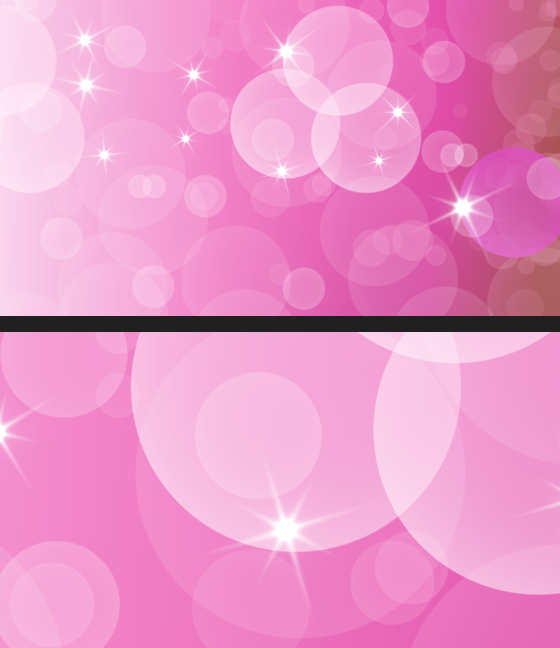
Top, the full canvas; bottom, a detail of the centre.
This background is drawn by a WebGL 2 fragment shader. Its source:

```glsl
#version 300 es
precision highp float;

uniform vec2 u_resolution;
out vec4 outColor;

// Lengths are in canvas heights
const float TAU = 6.28319;
const int STOPS = 6;
const vec3 GRADIENT[STOPS] = vec3[STOPS](
    vec3(0.98, 0.83, 0.93), vec3(0.96, 0.66, 0.85), vec3(0.95, 0.51, 0.78),
    vec3(0.93, 0.40, 0.73), vec3(0.88, 0.30, 0.66), vec3(0.68, 0.33, 0.34));
const vec3 PALE = vec3(1.0, 0.94, 0.98);
const vec3 ROSE = vec3(0.98, 0.64, 0.83);
const vec3 MAGENTA = vec3(0.87, 0.31, 0.76);
const float BIG_RADIUS = 0.174;
const float MEDIUM_RADIUS = 0.067;
const float SMALL_RADIUS = 0.037;
const float CLUSTER_RADIUS = 0.15;
const float FAINT_ALPHA = 0.13;
const float MEDIUM_ALPHA = 0.27;
const float BRIGHT_ALPHA = 0.50;
const int FAINT_COUNT = 18;
const int BUBBLE_COUNT = 54;
const int MEDIUM_COUNT = 15;
const int PAIR_COUNT = 3;
const int STAR_COUNT = 9;
const vec2 LONE_DISC = vec2(0.919, 0.359);   // x as a share of the width
const vec2 MAIN_STAR = vec2(0.827, 0.343);

vec2 hash2(float n) {
    return fract(sin(vec2(n * 127.1 + 11.7, n * 269.5 + 3.3)) * 43758.5);
}

// Evenly spread points with some jitter
vec2 scatter(int i, vec2 seed) {
    float n = float(i);
    return fract(seed + n * vec2(0.7549, 0.5698) + 0.12 * hash2(n + seed.x * 91.0));
}

vec3 background(vec2 uv) {
    float t = clamp(uv.x + 0.08 * uv.x * (0.6 - uv.y), 0.0, 1.0) * float(STOPS - 1);
    int i = min(int(t), STOPS - 2);
    vec3 color = mix(GRADIENT[i], GRADIENT[i + 1], t - float(i));
    float shade = (1.0 - uv.y) * (1.0 - uv.y) * smoothstep(0.3, 0.7, uv.x);
    return color * (1.0 - 0.07 * shade);
}

// Soft-edged disc, a little denser towards its rim
float disc(vec2 offset, float radius) {
    float d = length(offset);
    float pixel = 1.0 / u_resolution.y;
    float rim = min(d / radius, 1.0);
    return (1.0 - smoothstep(-pixel, pixel, d - radius)) * mix(0.72, 1.0, rim * rim * rim);
}

// Glowing core with tapering rays of uneven length
float star(vec2 offset, float size, float turn) {
    float d = length(offset) / size;
    float light = 1.1 * exp(-d * d * 130.0) + 0.45 * exp(-d * 8.0);
    for (int i = 0; i < 4; i++) {
        float angle = turn + float(i) * TAU / 8.0;
        vec2 dir = vec2(cos(angle), sin(angle));
        float reach = size * (i % 2 == 0 ? 1.0 : 0.65);
        float along = abs(dot(offset, dir)) / reach;
        float across = abs(dot(offset, vec2(-dir.y, dir.x))) / size;
        float taper = max(1.0 - along, 0.0);
        float width = 0.008 + 0.024 * taper;
        light += 0.75 * taper * taper * exp(-across * across / (width * width));
    }
    return min(light, 1.0);
}

void main() {
    vec2 p = gl_FragCoord.xy / u_resolution.y;
    float aspect = u_resolution.x / u_resolution.y;
    vec2 span = vec2(aspect, 1.0);
    vec3 color = background(p / span);

    // Large faint discs, crowding the lower part
    for (int i = 0; i < FAINT_COUNT; i++) {
        vec2 c = scatter(i, vec2(0.13, 0.31));
        c.y = pow(c.y, 1.5) * 1.15 - 0.12;
        color = mix(color, PALE, FAINT_ALPHA * disc(p - c * span, BIG_RADIUS));
    }

    // Little bubbles, crowding the right side
    for (int i = 0; i < BUBBLE_COUNT; i++) {
        vec2 h = hash2(float(i) + 40.0);
        vec2 k = hash2(float(i) + 140.0);
        vec2 c = vec2(1.0 - 0.95 * pow(h.x, 2.5), h.y);
        float bubble = disc(p - c * span, mix(0.022, 0.066, k.x));
        color = mix(color, mix(ROSE, PALE, 1.0 - c.x), mix(0.08, 0.25, k.y) * bubble);
    }

    // Magenta disc, then the bright clusters of three
    vec2 lone = p - LONE_DISC * span;
    color = mix(color, MAGENTA, 0.85 * disc(lone, BIG_RADIUS));
    color = mix(color, PALE, 0.16 * disc(lone, BIG_RADIUS) * smoothstep(0.1, -0.2, lone.x + lone.y));
    for (int i = 0; i < 6; i++) {
        float angle = radians(80.0) + float(i % 3) * TAU / 3.0;
        vec2 center = vec2(i < 3 ? -0.012 : 0.589, 0.66) * span;
        vec2 offset = p - center - CLUSTER_RADIUS * vec2(cos(angle), sin(angle));
        float fade = 1.0 - 0.9 * (offset.x + offset.y);
        color = mix(color, PALE, BRIGHT_ALPHA * fade * disc(offset, BIG_RADIUS));
    }

    // Medium discs and overlapping small pairs
    for (int i = 0; i < MEDIUM_COUNT; i++) {
        vec2 c = scatter(i, vec2(0.21, 0.78));
        color = mix(color, PALE, MEDIUM_ALPHA * disc(p - c * span, MEDIUM_RADIUS));
    }
    for (int i = 0; i < 2 * PAIR_COUNT; i++) {
        vec2 c = scatter(i / 2, vec2(0.2, 0.33)) * span;
        c.x += (float(i % 2) - 0.5) * 0.045;
        color = mix(color, PALE, 0.33 * disc(p - c, SMALL_RADIUS));
    }

    // Sparkles
    float light = star(p - MAIN_STAR * span, 0.24, 0.45);
    for (int i = 0; i < STAR_COUNT; i++) {
        vec2 c = scatter(i, vec2(0.1, 0.52)) * vec2(0.7, 0.55) + vec2(0.02, 0.43);
        vec2 h = hash2(float(i) + 7.0);
        light = max(light, star(p - c * span, mix(0.07, 0.18, h.x), h.y * TAU));
    }
    color = mix(color, vec3(1.0), light);

    outColor = vec4(color, 1.0);
}
```
